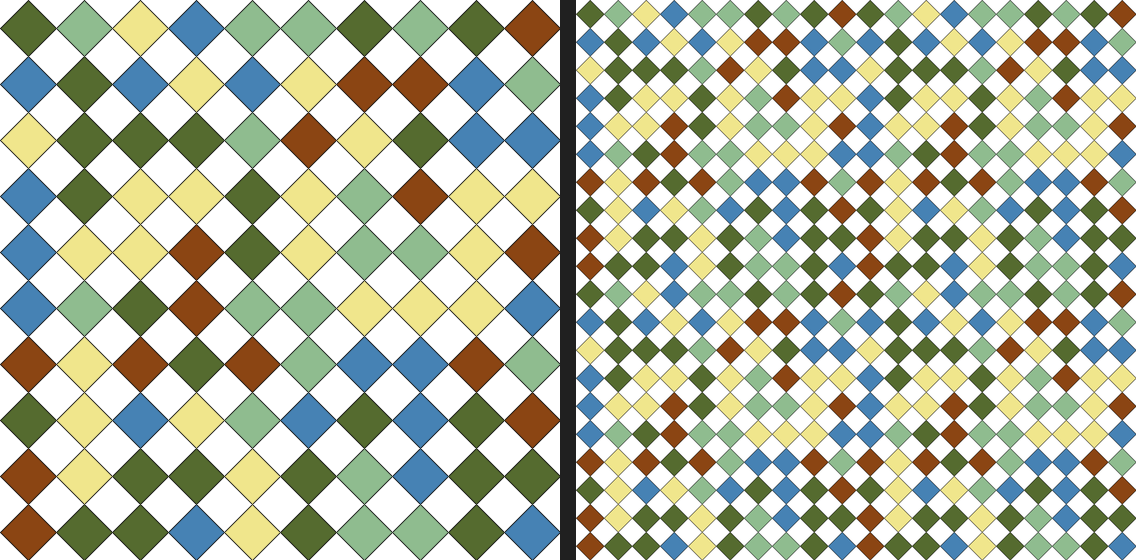
Left: one tile. Right: repeated 2 by 2.
A WebGL 1 fragment shader for this pattern:

```glsl
precision highp float;
// Ten by ten grid of thinly outlined diamonds in five shuffled colours on white.

#define REPEATS 10.0
#define LINE_WIDTH 0.0014
#define OFFSET vec2(0.0009, -0.0009)
#define PAPER vec3(1.0)
#define INK vec3(0.0)
#define BROWN vec3(0.545, 0.271, 0.075)
#define OLIVE vec3(0.333, 0.420, 0.184)
#define SAGE vec3(0.561, 0.737, 0.561)
#define KHAKI vec3(0.941, 0.902, 0.549)
#define BLUE vec3(0.275, 0.510, 0.706)

uniform vec2 u_resolution;

// Powers of 27 modulo 101 visit 1..100 once each; 27^10 = 6 steps one row.
float shuffledRank(vec2 cell) {
  float rank = 1.0;
  for (int i = 0; i < 10; i++) {
    if (float(i) < cell.x) rank = mod(rank * 27.0, 101.0);
    if (float(i) < cell.y) rank = mod(rank * 6.0, 101.0);
  }
  return rank;
}

// Rank limits set how many of the hundred diamonds take each colour.
vec3 diamondColour(float rank) {
  vec3 colour = mix(BROWN, OLIVE, step(15.5, rank));
  colour = mix(colour, SAGE, step(40.5, rank));
  colour = mix(colour, KHAKI, step(58.5, rank));
  return mix(colour, BLUE, step(81.5, rank));
}

// Share of a pixel lying inside an edge at signed distance d.
float coverage(float d, float pixel) {
  return clamp(0.5 - d / pixel, 0.0, 1.0);
}

void main() {
  vec2 uv = gl_FragCoord.xy / u_resolution;
  float pixel = 1.0 / min(u_resolution.x, u_resolution.y);

  // Wrapped cell and signed distance to its diamond
  vec2 grid = (uv - OFFSET) * REPEATS;
  vec2 cell = mod(floor(grid) + 0.5, REPEATS) - 0.5;
  vec2 local = abs(fract(grid) - 0.5);
  float d = (local.x + local.y - 0.5) * 0.7071 / REPEATS;

  // Fill, then outline centred on the edge
  vec3 colour = mix(PAPER, diamondColour(shuffledRank(cell)), coverage(d, pixel));
  float halfLine = 0.5 * LINE_WIDTH;
  float line = coverage(d - halfLine, pixel) - coverage(d + halfLine, pixel);
  gl_FragColor = vec4(mix(colour, INK, line), 1.0);
}
```
